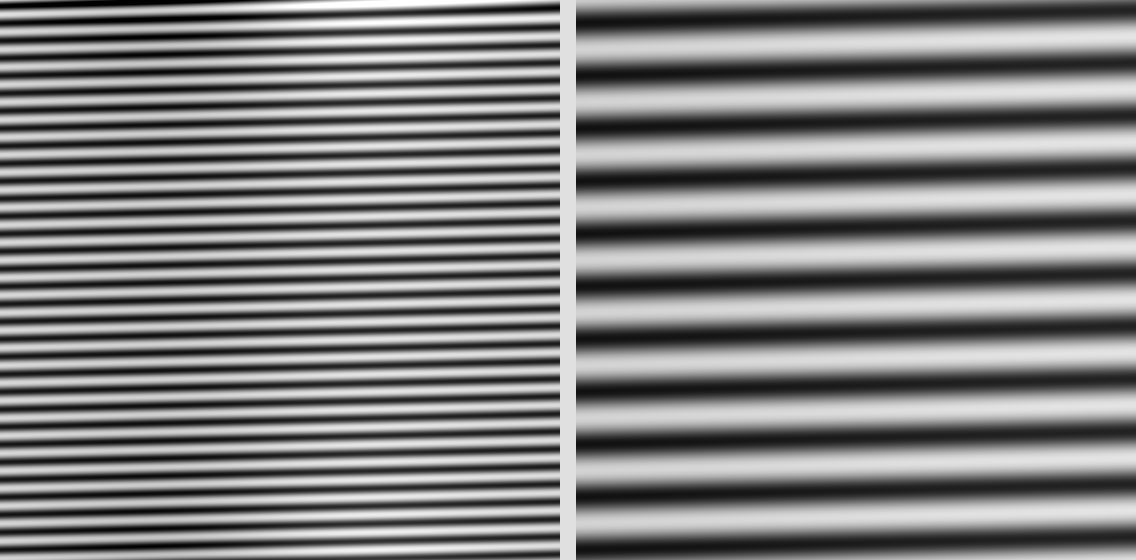
Left: the whole. Right: its middle third, enlarged.
Reproduce this pattern procedurally as a WebGL 1 fragment shader.

```glsl
precision highp float;

uniform vec2 u_resolution;

const float TAU = 6.2831853;

// Slightly tilted stripes, bending more steeply at the top edge
float stripePhase(vec2 p) {
    float bend = 0.009 * (p.x - 0.2) * exp(-45.0 * (1.0 - p.y));
    return TAU * 31.9 * (p.y - 0.504 - 0.0234 * p.x - bend);
}

// Smooth wave with broad crests and narrower troughs
float stripeWave(float phase) {
    return cos(phase) - 0.06 * cos(2.0 * phase);
}

// Dark left and bright right of centre, strongest near top and bottom
float shading(vec2 p) {
    float side = p.x - 0.47;
    float edge = 0.25 + 0.9 * exp(-8.0 * (1.0 - p.y)) + 0.6 * exp(-8.0 * p.y);
    return side * exp(-12.0 * side * side) * edge;
}

void main() {
    vec2 p = gl_FragCoord.xy / u_resolution;

    // Contrast rises toward the top edge
    float contrast = 0.38 + 0.16 * exp(-35.0 * (1.0 - p.y));
    float grey = 0.5 + contrast * stripeWave(stripePhase(p)) + shading(p);

    gl_FragColor = vec4(vec3(clamp(grey, 0.0, 1.0)), 1.0);
}
```
